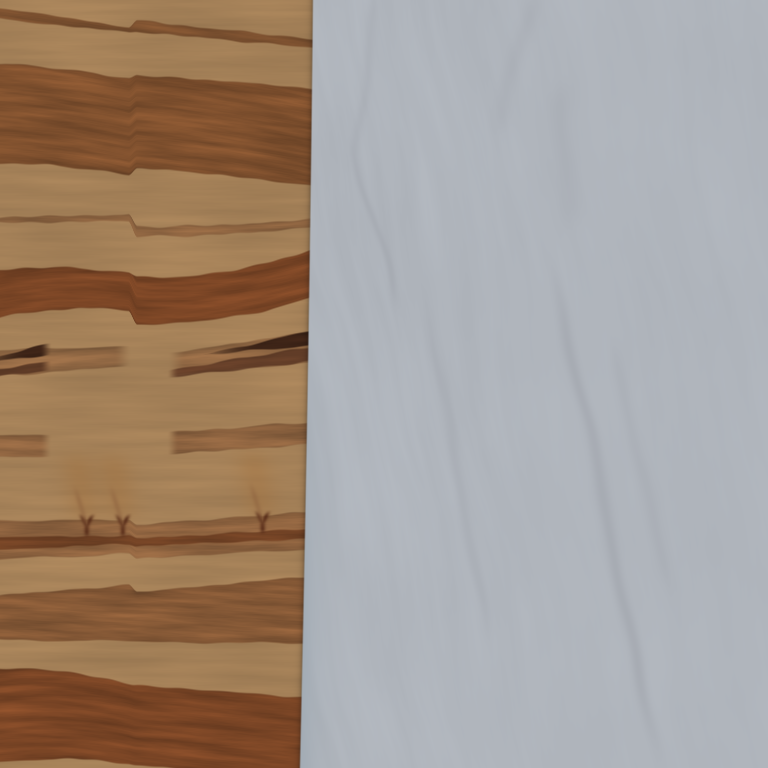
Give the GLSL for this texture, as a WebGL 1 fragment shader.

```glsl
precision highp float;
// Striped wooden planks on the left, meeting a pale veined marble slab on the right.
uniform vec2 u_resolution;

const vec3 PALE_WOOD = vec3(0.645, 0.505, 0.345);
const vec3 TAN_WOOD = vec3(0.56, 0.39, 0.25);
const vec3 BROWN_WOOD = vec3(0.50, 0.315, 0.18);
const vec3 DARK_WOOD = vec3(0.46, 0.26, 0.14);
const vec3 BURNT_WOOD = vec3(0.24, 0.14, 0.09);
const vec3 MARBLE = vec3(0.69, 0.71, 0.738);
const vec3 VEIN_GREY = vec3(0.62, 0.635, 0.665);
const float SEAM = 0.173;       // joint between the two planks
const float WOOD_END = 0.405;   // mean right side of the wood
const float SOFT = 0.0016;      // edge smoothing

vec2 gradientAt(vec2 cell) {
  float angle = 6.2832 * fract(sin(dot(cell, vec2(127.1, 311.7))) * 43758.5);
  return vec2(cos(angle), sin(angle));
}

float noise(vec2 p) {
  vec2 i = floor(p), f = fract(p);
  vec2 u = f * f * f * (f * (f * 6.0 - 15.0) + 10.0);
  vec2 e = vec2(1.0, 0.0);
  float low = mix(dot(gradientAt(i), f), dot(gradientAt(i + e), f - e), u.x);
  float high = mix(dot(gradientAt(i + e.yx), f - e.yx), dot(gradientAt(i + 1.0), f - 1.0), u.x);
  return 1.4 * mix(low, high, u.y);
}

float fbm(vec2 p) {
  float sum = 0.0, amp = 0.5;
  for (int i = 0; i < 4; i++) {
    sum += amp * noise(p);
    p = p * 2.03 + 7.1;
    amp *= 0.5;
  }
  return sum;
}

float span(float x, float a, float b, float blur) {
  return smoothstep(a - blur, a + blur, x) * (1.0 - smoothstep(b - blur, b + blur, x));
}

// Height of a grain line: ends of the left plank (xy) and of the right plank (zw).
float grainLine(float x, vec4 h, vec2 sag) {
  float l = x / SEAM, r = (x - SEAM) / (WOOD_END - SEAM);
  float left = mix(h.x, h.y, l) + 4.0 * sag.x * l * (1.0 - l);
  float right = mix(h.z, h.w, r) + 4.0 * sag.y * r * (1.0 - r);
  return mix(left, right, smoothstep(SEAM - 0.006, SEAM + 0.006, x));
}

void strip(inout vec3 col, vec2 p, vec4 top, vec4 bottom, vec2 sag, vec3 tint, float cover) {
  float wobble = 0.0025 * noise(p * vec2(28.0, 9.0) + top.x * 40.0);
  float base = grainLine(p.x, bottom, sag);
  float below = grainLine(p.x, top, sag) + wobble - p.y;
  float above = p.y - base + wobble;
  float streak = fbm(vec2(p.x * 7.0 + top.x * 50.0, (p.y - base) * 85.0 + p.x * 3.0));
  float rim = exp(-max(below, 0.0) / 0.004) + 0.6 * exp(-max(above, 0.0) / 0.004);
  vec3 wood = tint * (1.0 + 0.32 * streak - 0.14 * rim);
  col = mix(col, wood, cover * smoothstep(-SOFT, SOFT, min(below, above)));
}

// Small forked knot with a warm plume above it.
void knot(inout vec3 col, vec2 p, vec2 c) {
  vec2 d = p - c;
  float plume = exp(-pow((d.x + 0.15 * d.y) / 0.022, 2.0)) * span(d.y, 0.01, 0.09, 0.018);
  col = mix(col, vec3(0.64, 0.45, 0.25), 0.4 * plume);
  float fork = exp(-pow((abs(d.x) - 0.5 * max(d.y, 0.0)) / 0.0035, 2.0));
  col = mix(col, vec3(0.32, 0.15, 0.08), 0.8 * fork * span(d.y, -0.012, 0.013, 0.005));
  float trail = exp(-pow((d.x + 0.3 * d.y) / 0.004, 2.0)) * span(d.y, 0.0, 0.045, 0.012);
  col = mix(col, TAN_WOOD, 0.5 * trail);
}

vec3 woodColour(vec2 p) {
  float grain = fbm(p * vec2(5.0, 75.0));
  vec3 col = PALE_WOOD * (1.0 + 0.09 * grain + 0.05 * noise(p * vec2(7.0, 9.0)));
  vec2 flat2 = vec2(0.0);
  strip(col, p, vec4(0.990, 0.964, 0.974, 0.949), vec4(0.975, 0.957, 0.959, 0.938), flat2, BROWN_WOOD, 0.9);
  strip(col, p, vec4(0.917, 0.896, 0.901, 0.883), vec4(0.788, 0.772, 0.781, 0.758), vec2(0.003), BROWN_WOOD, 1.0);
  strip(col, p, vec4(0.717, 0.721, 0.705, 0.715), vec4(0.710, 0.712, 0.692, 0.704), vec2(0.0, -0.003), TAN_WOOD, 0.9);
  strip(col, p, vec4(0.648, 0.643, 0.639, 0.674), vec4(0.587, 0.596, 0.578, 0.612), vec2(0.006, -0.010), DARK_WOOD * 1.06, 1.0);
  // Broken strips fading out around the joint
  float gap = 1.0 - span(p.x, 0.06, 0.225, 0.008);
  strip(col, p, vec4(0.545, 0.549, 0.535, 0.567), vec4(0.510, 0.524, 0.505, 0.529), flat2, TAN_WOOD, 0.8 * (1.0 - span(p.x, 0.16, 0.23, 0.012)));
  strip(col, p, vec4(0.538, 0.575, 0.520, 0.568), vec4(0.529, 0.555, 0.528, 0.551), flat2, BURNT_WOOD, gap * smoothstep(0.24, 0.34, p.x + 0.3 * step(p.x, SEAM)));
  strip(col, p, vec4(0.520, 0.545, 0.510, 0.548), vec4(0.510, 0.530, 0.503, 0.530), flat2, BURNT_WOOD * 1.5, 0.8 * gap);
  strip(col, p, vec4(0.434, 0.434, 0.434, 0.450), vec4(0.405, 0.405, 0.405, 0.422), flat2, TAN_WOOD, 0.95 * gap);
  // Lower strips
  strip(col, p, vec4(0.322, 0.323, 0.316, 0.333), vec4(0.271, 0.280, 0.273, 0.286), flat2, TAN_WOOD, 1.0);
  strip(col, p, vec4(0.299, 0.303, 0.299, 0.312), vec4(0.286, 0.291, 0.288, 0.298), flat2, DARK_WOOD, 0.9);
  strip(col, p, vec4(0.225, 0.238, 0.229, 0.249), vec4(0.167, 0.165, 0.165, 0.161), flat2, mix(TAN_WOOD, BROWN_WOOD, 0.5), 1.0);
  strip(col, p, vec4(0.130, 0.108, 0.108, 0.091), vec4(0.008, 0.004, 0.003, -0.010), vec2(0.006, 0.0), DARK_WOOD * 1.04, 1.0);
  knot(col, p, vec2(0.113, 0.315));
  knot(col, p, vec2(0.160, 0.315));
  knot(col, p, vec2(0.342, 0.319));
  return col;
}

float vein(vec2 p, vec2 a, vec2 b, float width) {
  float t = (p.y - a.y) / (b.y - a.y);
  float x = mix(a.x, b.x, t) + 0.008 * noise(p * 9.0 + a * 30.0);
  return exp(-pow((p.x - x) / width, 2.0)) * span(t, 0.08, 0.92, 0.12);
}

vec3 marbleColour(vec2 p, float inset) {
  float drift = p.x + 0.19 * p.y + 0.02 * noise(p * 4.0);
  float fibre = fbm(vec2(drift * 42.0, p.y * 3.5)) * mix(1.0, 0.35, smoothstep(0.05, 0.4, inset));
  float veins = vein(p, vec2(0.715, 0.68), vec2(0.858, 0.0), 0.009)
    + 0.8 * vein(p, vec2(0.458, 0.82), vec2(0.520, 0.59), 0.005)
    + 0.6 * vein(p, vec2(0.555, 0.62), vec2(0.635, 0.15), 0.007)
    + 0.5 * vein(p, vec2(0.795, 0.57), vec2(0.875, 0.22), 0.010)
    + 0.5 * vein(p, vec2(0.695, 1.02), vec2(0.645, 0.82), 0.012)
    + 0.5 * vein(p, vec2(0.495, 1.02), vec2(0.458, 0.78), 0.007)
    + 0.5 * vein(p, vec2(0.735, 0.90), vec2(0.740, 0.70), 0.014);
  vec3 col = MARBLE * (1.0 + 0.022 * fbm(p * vec2(6.0, 4.0)) + 0.035 * fibre);
  col = mix(col, VEIN_GREY, 0.5 * clamp(veins, 0.0, 1.0));
  float side = exp(-inset / 0.018) * (1.0 - smoothstep(0.1, 0.75, p.y));
  return mix(col, vec3(0.60, 0.65, 0.69), 0.6 * side);
}

void main() {
  vec2 p = gl_FragCoord.xy / u_resolution;
  float border = 0.3905 + 0.0235 * p.y - 0.0065 * p.y * p.y;
  float inset = p.x - border;
  vec3 wood = woodColour(p) * (1.0 - 0.3 * exp(-abs(inset) / 0.003));
  vec3 col = mix(wood, marbleColour(p, max(inset, 0.0)), smoothstep(-SOFT, SOFT, inset));
  gl_FragColor = vec4(col, 1.0);
}
```
